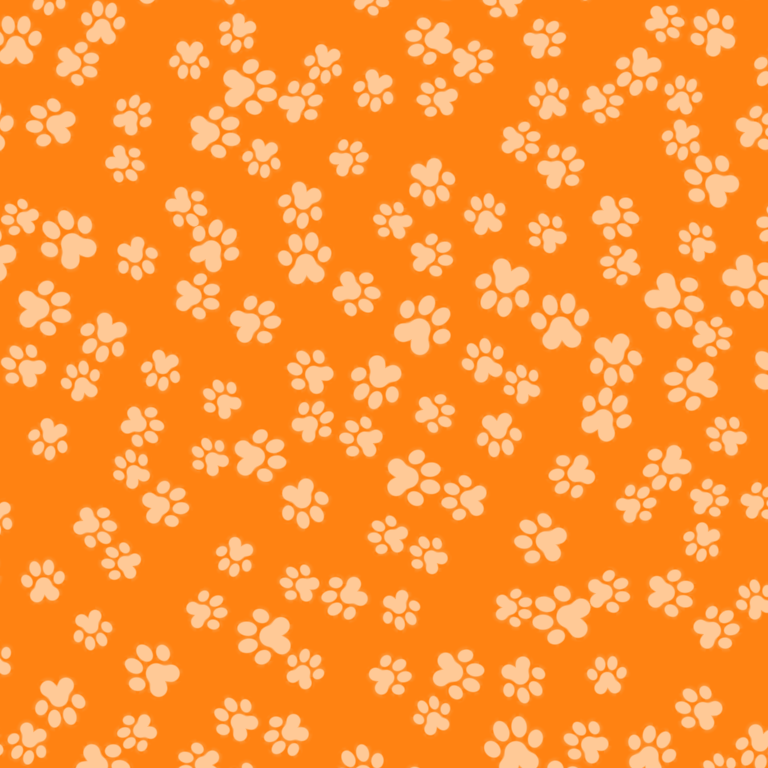
This pattern is drawn by a Shadertoy shader. Its source:

```glsl
// Scattered pale paw prints of mixed size and direction on flat orange.

#define CELLS 11.3        // grid cells along the canvas height
#define GRID_TURN 0.47    // turn of the scatter grid, in radians
#define JITTER 0.62       // random offset inside a cell
#define MIN_RADIUS 0.28   // smallest paw, in cells
#define MAX_RADIUS 0.46   // largest paw, in cells
#define GAP 0.06          // free space kept between paws, in cells
#define EDGE 0.0014       // half width of the paw edge, in canvas units
#define HALO 0.0065       // reach of the faint halo, in canvas units

const vec3 ORANGE = vec3(1.00, 0.51, 0.07);
const vec3 GLOW   = vec3(0.99, 0.56, 0.17);
const vec3 PEACH  = vec3(1.00, 0.79, 0.59);

float hash(vec2 p) {
    return fract(sin(dot(p, vec2(127.1, 311.7))) * 43758.5453);
}

mat2 rotation(float angle) {
    float c = cos(angle), s = sin(angle);
    return mat2(c, s, -s, c);
}

float valueNoise(vec2 p) {
    vec2 i = floor(p), f = fract(p);
    f = f * f * (3.0 - 2.0 * f);
    return mix(mix(hash(i), hash(i + vec2(1, 0)), f.x),
               mix(hash(i + vec2(0, 1)), hash(i + vec2(1, 1)), f.x), f.y);
}

float smoothMin(float a, float b, float k) {
    float h = max(k - abs(a - b), 0.0) / k;
    return min(a, b) - 0.25 * h * h * k;
}

float ellipse(vec2 p, vec2 radii) {
    float k = length(p / radii);
    return k * (k - 1.0) / max(length(p / (radii * radii)), 1e-4);
}

// Upright paw of radius one, mirrored about the vertical axis
float paw(vec2 p) {
    p.x = abs(p.x);
    float heel = length(p - vec2(0.0, -0.19)) - 0.38;
    float lobe = length(p - vec2(0.36, -0.61)) - 0.32;
    float pad = smoothMin(heel, lobe, 0.25);
    float inner = ellipse(rotation(0.15) * (p - vec2(0.31, 0.62)), vec2(0.26, 0.36));
    float outer = ellipse(rotation(0.50) * (p - vec2(0.75, 0.10)), vec2(0.25, 0.31));
    return min(pad, min(inner, outer));
}

// Random centre (xy) and radius (z) of the paw in a cell
vec3 seed(vec2 id) {
    vec2 offset = vec2(hash(id), hash(id + 37.3)) - 0.5;
    float size = hash(id + 71.9);
    return vec3(id + 0.5 + JITTER * offset, mix(MIN_RADIUS, MAX_RADIUS, size * size));
}

// The seed pushed away from crowding neighbours
vec3 spread(vec2 id) {
    vec3 self = seed(id);
    vec2 push = vec2(0.0);
    float crowd = 0.0;
    for (int j = -1; j <= 1; j++)
    for (int i = -1; i <= 1; i++) {
        if (i == 0 && j == 0) continue;
        vec3 other = seed(id + vec2(i, j));
        vec2 away = self.xy - other.xy;
        float dist = max(length(away), 1e-3);
        float overlap = max(self.z + other.z + GAP - dist, 0.0);
        push += 0.5 * overlap * away / dist;
        crowd += overlap;
    }
    float radius = max(self.z * (1.0 - 0.18 * crowd), MIN_RADIUS * 0.95);
    return vec3(self.xy + push, radius);
}

void mainImage(out vec4 fragColor, in vec2 fragCoord) {
    vec2 uv = fragCoord / iResolution.y;
    vec2 p = rotation(GRID_TURN) * uv * CELLS;
    vec2 cell = floor(p);

    // Nearest paw among the surrounding cells
    float d = 1.0;
    for (int j = -1; j <= 1; j++)
    for (int i = -1; i <= 1; i++) {
        vec2 id = cell + vec2(i, j);
        vec3 place = spread(id);
        vec2 q = (p - place.xy) / place.z;
        if (dot(q, q) > 2.0) continue;
        float angle = 6.2832 * hash(id + 113.7);
        d = min(d, paw(rotation(angle) * q) * place.z);
    }
    d /= CELLS;

    // Patchy halo, then the paw with a smooth edge
    float patches = smoothstep(0.25, 0.7, valueNoise(uv * 190.0));
    float halo = (1.0 - smoothstep(0.0, HALO, d)) * patches;
    float w = max(EDGE, 0.7 / iResolution.y);
    vec3 color = mix(ORANGE, GLOW, halo);
    color = mix(PEACH, color, smoothstep(-w, w, d));
    fragColor = vec4(color, 1.0);
}
```
